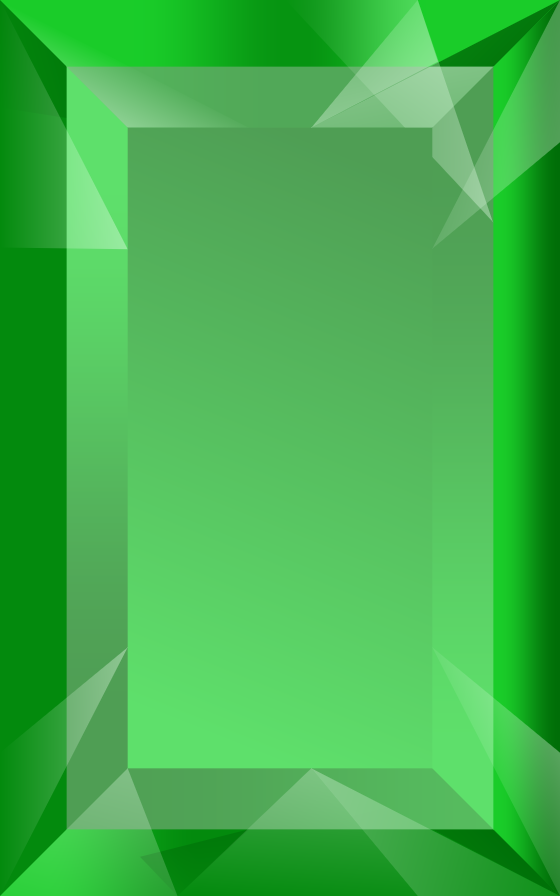
This background is drawn by a Shadertoy shader. Its source:

```glsl
#define DEEP vec3(0.01, 0.54, 0.05)
#define SHADE vec3(0.0, 0.43, 0.03)
#define BRIGHT vec3(0.10, 0.80, 0.16)
#define HAZE_DARK vec3(0.31, 0.62, 0.33)
#define HAZE_LIGHT vec3(0.37, 0.88, 0.42)
#define GLINT vec3(0.92, 1.0, 0.93)
#define RIM 11.9
#define PANEL 22.8
#define SIZE vec2(100.0, 160.0)

// Antialiased step on a distance in canvas units
float edge(float d) {
    return clamp(0.5 + d * iResolution.x / SIZE.x, 0.0, 1.0);
}

float cross2(vec2 a, vec2 b) {
    return a.x * b.y - a.y * b.x;
}

// Triangle coverage, with opacity interpolated between its corners
float facet(vec2 p, vec2 a, vec2 b, vec2 c, vec3 opacity) {
    float area = cross2(b - a, c - a);
    vec3 w = vec3(cross2(c - b, p - b), cross2(a - c, p - c), cross2(b - a, p - a)) / area;
    vec3 d = w * abs(area) / vec3(length(c - b), length(a - c), length(b - a));
    return edge(min(d.x, min(d.y, d.z))) * dot(clamp(w, 0.0, 1.0), opacity);
}

vec3 haze(float t) {
    return mix(HAZE_DARK, HAZE_LIGHT, clamp(t, 0.0, 1.0));
}

// Saturated outer frame; sideways is 1 on the left and right sides
vec3 outerFrame(vec2 p, float sideways) {
    vec3 right = mix(BRIGHT, SHADE, smoothstep(89.0, 100.0, p.x));
    vec3 side = p.x < 50.0 ? DEEP : right;
    float topDip = smoothstep(24.0, 52.0, p.x) * (1.0 - smoothstep(54.0, 76.0, p.x));
    vec3 top = mix(BRIGHT, DEEP, 0.85 * topDip);
    vec3 bottom = mix(BRIGHT, DEEP, smoothstep(8.0, 36.0, p.x));
    return mix(p.y > 80.0 ? top : bottom, side, sideways);
}

// Pale bevel between the frame and the panel
vec3 innerBevel(vec2 p, float sideways) {
    float left = smoothstep(32.0, 132.0, p.y);
    float right = 1.0 - smoothstep(18.0, 135.0, p.y);
    float top = mix(0.35, 0.15, smoothstep(15.0, 50.0, p.x));
    float bottom = mix(0.05, 0.45, smoothstep(25.0, 90.0, p.x));
    vec3 side = haze(p.x < 50.0 ? left : right);
    return mix(haze(p.y > 80.0 ? top : bottom), side, sideways);
}

// Dark wedges, cut only into the outer frame
float wedges(vec2 p) {
    float k = facet(p, vec2(100, 160), vec2(55.6, 137.2), vec2(77.2, 137.2), vec3(0.9, 0.7, 0.9));
    k = max(k, facet(p, vec2(0, 160), vec2(22.8, 137.2), vec2(0, 140.8), vec3(0.2, 0.8, 0.0)));
    k = max(k, facet(p, vec2(100, 0), vec2(77.2, 11.9), vec2(88, 11.9), vec3(0.9, 0.6, 0.9)));
    return max(k, facet(p, vec2(25, 7), vec2(44.4, 11.9), vec2(31.7, 0), vec3(0.5, 0.6, 0.2)));
}

void addGlint(inout vec3 col, float opacity) {
    col = mix(col, GLINT, opacity);
}

void mainImage(out vec4 fragColor, in vec2 fragCoord) {
    vec2 p = fragCoord / iResolution.xy * SIZE;
    vec2 inset = min(p, SIZE - p);
    float depth = min(inset.x, inset.y);
    float sideways = edge((inset.y - inset.x) * 0.7071);

    // Frame and bevel
    vec3 frame = mix(outerFrame(p, sideways), SHADE, wedges(p));
    vec3 col = mix(frame, innerBevel(p, sideways), edge(depth - RIM));

    // Upper left glints
    addGlint(col, facet(p, vec2(0, 160), vec2(22.8, 115.5), vec2(0, 115.8), vec3(0.0, 0.42, 0.0)));
    addGlint(col, facet(p, vec2(0, 160), vec2(44.4, 137.2), vec2(22.8, 137.2), vec3(0.0, 0.03, 0.38)));

    // Upper right glints
    addGlint(col, facet(p, vec2(51, 160), vec2(74.6, 160), vec2(88, 120.4), vec3(0.0, 0.25, 0.38)));
    addGlint(col, facet(p, vec2(74.6, 160), vec2(55.6, 137.2), vec2(78.2, 149), vec3(0.15, 0.38, 0.3)));
    float bevelOnly = edge(depth - RIM);
    addGlint(col, bevelOnly * facet(p, vec2(100, 160), vec2(55.6, 137.2), vec2(77.2, 137.2), vec3(0.4, 0.25, 0.2)));
    addGlint(col, facet(p, vec2(100, 160), vec2(77.2, 115.6), vec2(100, 134.6), vec3(0.3, 0.12, 0.35)));

    // Lower left glints
    addGlint(col, facet(p, vec2(0, 0), vec2(22.8, 44.4), vec2(0, 25.6), vec3(0.0, 0.4, 0.0)));
    addGlint(col, facet(p, vec2(0, 0), vec2(22.8, 22.8), vec2(31.7, 0), vec3(0.08, 0.32, 0.15)));

    // Lower right glints
    addGlint(col, facet(p, vec2(55.6, 22.8), vec2(31.7, 0), vec2(74.6, 0), vec3(0.28, 0.0, 0.04)));
    addGlint(col, facet(p, vec2(55.6, 22.8), vec2(100, 0), vec2(74.6, 0), vec3(0.35, 0.05, 0.2)));
    addGlint(col, facet(p, vec2(77.2, 44.4), vec2(100, 25.6), vec2(100, 0), vec3(0.08, 0.38, 0.15)));

    // Central panel, lighter toward the lower left
    float glow = (137.2 - p.y) / 114.4 + (50.0 - p.x) * 0.0035;
    col = mix(col, haze(glow), edge(depth - PANEL));

    fragColor = vec4(col, 1.0);
}
```
